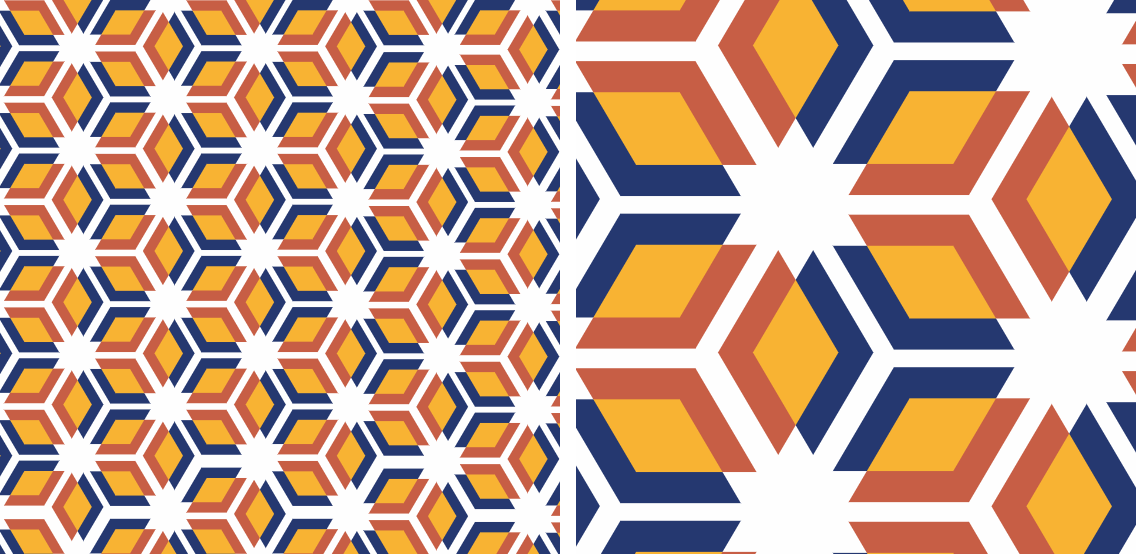
Left: the whole. Right: its middle third, enlarged.
Give the GLSL for this pattern, as a Shadertoy shader.

```glsl
#define COLUMN_STEP 0.1628
#define ROW_STEP 0.1828
#define FIRST_CELL vec2(0.1385, 0.1775)
#define RHOMB_RADIUS 0.0309
#define OVERLAP_SHIFT 0.0104
#define ROW_SLIP 0.0125
#define SIDE_SAG 0.0058
#define PAPER vec3(0.995)
#define NAVY vec3(0.145, 0.220, 0.440)
#define RUST vec3(0.780, 0.370, 0.270)
#define AMBER vec3(0.973, 0.702, 0.200)

const vec2 SLANT = vec2(0.862, 0.507);

// Rhombus as the intersection of two equal strips
float rhombus(vec2 p, vec2 normalA, vec2 normalB) {
    return max(abs(dot(p, normalA)), abs(dot(p, normalB))) - RHOMB_RADIUS;
}

float coverage(float dist) {
    return clamp(0.5 - dist * iResolution.x, 0.0, 1.0);
}

// Uneven placement: right side sags, last row slips, top upright tiles sit low
float verticalOffset(vec2 center, float cellY, bool upright) {
    float sag = SIDE_SAG * smoothstep(0.6, 0.9, center.x) * step(0.06, center.y);
    float slip = ROW_SLIP * step(0.9, cellY) * step(0.96, center.y + 0.3 * center.x);
    float low = upright ? 0.008 * step(cellY, 0.02) : 0.0;
    return sag + slip + low;
}

// Two offset rhombi: navy and rust, amber where they overlap
vec3 paintTile(vec3 base, vec2 p, bool upright) {
    vec2 normalA = upright ? vec2(SLANT.x, -SLANT.y) : vec2(0.0, 1.0);
    vec2 shift = OVERLAP_SHIFT * (upright ? vec2(1.0, 0.0) : vec2(-0.45, -0.89));
    float navy = coverage(rhombus(p - shift, normalA, SLANT));
    float rust = coverage(rhombus(p + shift, normalA, SLANT));
    return mix(mix(base, NAVY, navy), mix(RUST, AMBER, navy), rust);
}

void mainImage(out vec4 fragColor, in vec2 fragCoord) {
    // Canvas widths, measured down from the top left
    vec2 p = vec2(fragCoord.x, iResolution.y - fragCoord.y) / iResolution.x;
    vec3 color = PAPER;
    float nearColumn = round((p.x - FIRST_CELL.x) / COLUMN_STEP);

    for (int i = -1; i <= 1; i++) {
        float column = nearColumn + float(i);
        float stagger = 0.5 * mod(column, 2.0);
        float nearRow = round((p.y - FIRST_CELL.y) / ROW_STEP - stagger);
        for (int j = -1; j <= 1; j++) {
            float row = nearRow + float(j) + stagger;
            vec2 cell = FIRST_CELL + vec2(column * COLUMN_STEP, row * ROW_STEP);

            // Leaning tiles above and below the cell axis, upright tile between
            for (int side = -1; side <= 1; side++) {
                bool upright = side == 0;
                vec2 center = cell + (upright ? vec2(0.0, -0.0035)
                                              : vec2(-0.082, 0.046 * float(side)));
                center.y += verticalOffset(center, cell.y, upright);
                vec2 local = p - center;
                if (side == 1) local.y = -local.y;
                color = paintTile(color, local, upright);
            }
        }
    }
    fragColor = vec4(color, 1.0);
}
```
